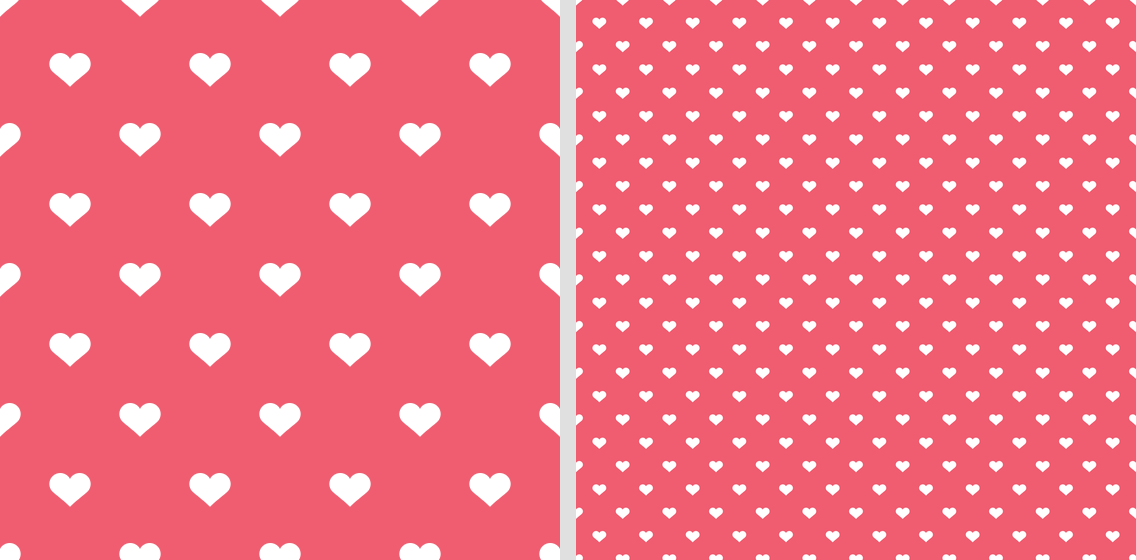
Left: one tile. Right: repeated 3 by 3.
Reproduce this pattern procedurally as a Shadertoy shader.

```glsl
// Staggered white hearts on a plain coral pink ground, tiling seamlessly.

#define REPEATS 4.0                     // cells across and down, two hearts each
#define GROUND vec3(0.94, 0.36, 0.44)
#define HEART vec3(1.0)
#define LOBE_CENTER vec2(0.0694, 0.1632) // from the tip, in cells
#define LOBE_RADIUS 0.0781
#define FLANK_SAG 0.012                 // hollow of the sides near the tip
#define TIP vec2(0.0, 0.880)            // tip position inside a cell

// Signed distance to a heart standing on its tip at the origin.
float heartDistance(vec2 p) {
    p.x = abs(p.x);
    vec2 c = LOBE_CENTER;

    // Direction of the side that leaves the tip and touches the lobe
    float reach = length(c);
    float angle = atan(c.x, c.y) + asin(LOBE_RADIUS / reach);
    vec2 side = vec2(sin(angle), cos(angle));
    float sideLength = sqrt(reach * reach - LOBE_RADIUS * LOBE_RADIUS);

    // Flank below the lobe, slightly hollow towards the tip
    float along = dot(p, side);
    if (p.y < c.y && along < sideLength) {
        float t = clamp(along / sideLength, 0.0, 1.0);
        float sag = FLANK_SAG * t * (1.0 - t) * (1.0 - t);
        return dot(p, vec2(side.y, -side.x)) + sag;
    }

    // Round lobe
    return length(p - c) - LOBE_RADIUS;
}

// Distance to the nearest heart of a square lattice with the given tip.
float heartLattice(vec2 p, vec2 tip) {
    return heartDistance(fract(p - tip + 0.5) - 0.5);
}

void mainImage(out vec4 fragColor, in vec2 fragCoord) {
    vec2 p = fragCoord / iResolution.xy * REPEATS;
    float pixel = REPEATS / min(iResolution.x, iResolution.y);

    // Two lattices, the second shifted by half a cell both ways
    float d = min(heartLattice(p, TIP), heartLattice(p, TIP + 0.5));

    float cover = clamp(0.5 - d / pixel, 0.0, 1.0);
    fragColor = vec4(mix(GROUND, HEART, cover), 1.0);
}
```
